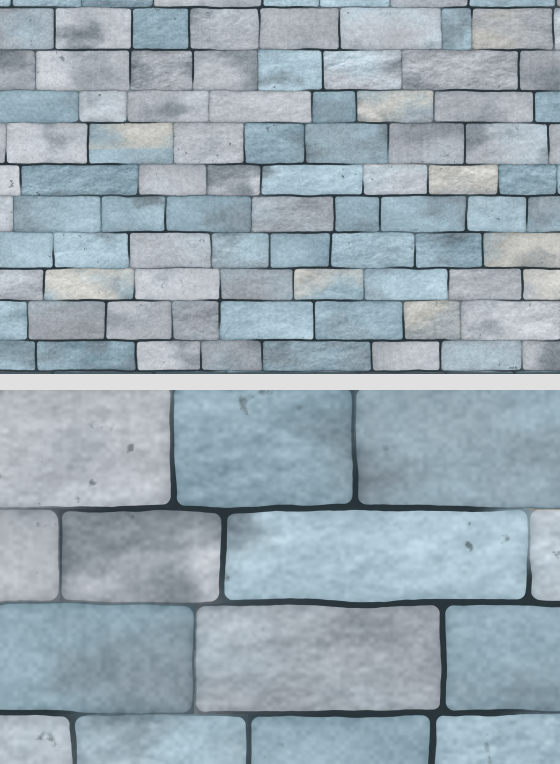
Top: the whole. Bottom: its middle third, enlarged.
Reproduce this texture procedurally as a Shadertoy shader.

```glsl
// A weathered wall of pale blue-grey stone blocks in eleven uneven courses.
// Jittered joints split each course into rounded boxes; layered noise adds
// chipped relief, stains, tints and thin, broken dark joints.

// Lengths are in canvas heights.
const int COURSES = 12;
const float COURSE_EDGE[13] = float[13](-0.09, 0.008, 0.09, 0.197, 0.283, 0.379,
    0.477, 0.561, 0.672, 0.758, 0.867, 0.980, 1.08);
const float BLOCK_WIDTH = 0.205;
const float WIDTH_JITTER = 0.62;
const float CORNER_RADIUS = 0.010;
const float JOINT_HALF_WIDTH = 0.0017;
const float JOINT_WOBBLE = 0.007;
const float RELIEF = 0.75;
const float GRAIN = 0.07;
const float WARM_SHARE = 0.13;

const vec3 STONE = vec3(0.675, 0.712, 0.738);
const vec3 BLUE_TINT = vec3(-0.060, 0.000, 0.022);
const vec3 PALE_TINT = vec3(0.028, 0.012, 0.012);
const vec3 WARM_TINT = vec3(0.055, 0.020, -0.025);
const vec3 STAIN = vec3(0.44, 0.48, 0.51);
const vec3 JOINT = vec3(0.15, 0.19, 0.21);

float hash(vec2 p) {
    return fract(sin(dot(p, vec2(127.1, 311.7))) * 43758.5453);
}

float noise(vec2 p) {
    vec2 i = floor(p), f = fract(p);
    f = f * f * (3.0 - 2.0 * f);
    return mix(mix(hash(i), hash(i + vec2(1, 0)), f.x),
               mix(hash(i + vec2(0, 1)), hash(i + vec2(1, 1)), f.x), f.y);
}

float fbm(vec2 p) {
    float sum = 0.0, amp = 0.5;
    for (int i = 0; i < 5; i++) {
        sum += amp * noise(p);
        p = mat2(1.6, 1.2, -1.2, 1.6) * p + 7.3;
        amp *= 0.5;
    }
    return sum;
}

// Rock face: soft lumps plus sharp chipped ridges.
float faceHeight(vec2 p) {
    float ridge = abs(2.0 * fbm(p * vec2(9.0, 15.0) + 31.0) - 1.0);
    return fbm(p * vec2(15.0, 25.0)) + 0.6 * ridge;
}

// Position of joint k in a course, in block widths.
float jointAt(float k, float course) {
    return k + WIDTH_JITTER * (hash(vec2(k, course * 3.7 + 1.0)) - 0.5);
}

float roundedBox(vec2 p, vec2 halfSize, float radius) {
    vec2 q = abs(p) - halfSize + radius;
    return length(max(q, 0.0)) + min(max(q.x, q.y), 0.0) - radius;
}

void mainImage(out vec4 fragColor, in vec2 fragCoord) {
    vec2 p = fragCoord / iResolution.y;
    float pixel = 1.0 / iResolution.y;

    // Uneven block outlines
    vec2 q = p + JOINT_WOBBLE * (vec2(fbm(p * 17.0), fbm(p * 17.0 + 50.0)) - 0.48);

    // Course and block under this point
    int row = 0;
    for (int i = 1; i < COURSES; i++) if (q.y > COURSE_EDGE[i]) row = i;
    float course = float(row);
    float shift = hash(vec2(course, 9.2)) + 2.0;
    float u = q.x / BLOCK_WIDTH + shift;
    float k = floor(u);
    if (u < jointAt(k, course)) k -= 1.0;
    else if (u >= jointAt(k + 1.0, course)) k += 1.0;
    vec2 low = vec2((jointAt(k, course) - shift) * BLOCK_WIDTH, COURSE_EDGE[row]);
    vec2 high = vec2((jointAt(k + 1.0, course) - shift) * BLOCK_WIDTH, COURSE_EDGE[row + 1]);
    float inset = -roundedBox(q - 0.5 * (low + high), 0.5 * (high - low), CORNER_RADIUS);

    // Character of each block
    vec2 id = vec2(k, course);
    float tone = hash(id + 11.3);
    float tintPick = hash(id + 47.9);
    float rough = mix(0.25, 1.0, pow(hash(id + 83.1), 1.5)) * mix(0.75, 1.2, p.y);
    vec2 local = p + 3.0 * vec2(hash(id + 5.5), hash(id + 6.5));

    // Tint and tone, with cloudy patches inside the block
    float cloud = fbm(local * vec2(6.0, 9.0));
    vec3 tint = mix(PALE_TINT, BLUE_TINT, smoothstep(0.3, 0.7, tintPick + 0.5 * (cloud - 0.5)));
    float warm = step(hash(id + 29.7), WARM_SHARE * (0.3 + 1.4 * p.y));
    tint = mix(tint, WARM_TINT, warm * smoothstep(0.25, 0.6, cloud));
    vec3 color = STONE + tint + 0.13 * (tone - 0.5) + 0.26 * (cloud - 0.48);

    // Dark stains, stronger on a few blocks
    float stain = smoothstep(0.50, 0.75, fbm(local * vec2(8.0, 12.0) + 19.0));
    color = mix(color, STAIN, stain * mix(0.2, 0.8, hash(id + 61.3)));
    float pits = smoothstep(0.72, 0.86, fbm(p * 60.0)) * smoothstep(0.45, 0.65, cloud);
    color = mix(color, STAIN * 0.7, 0.6 * pits);

    // Relief lit from the upper left, and fine grain
    vec2 toLight = vec2(-0.002, 0.004);
    color += RELIEF * rough * (faceHeight(local) - faceHeight(local + toLight));
    color += GRAIN * (noise(p * 230.0) - 0.5) + 0.6 * GRAIN * (noise(p * 110.0) - 0.5);

    // Worn edges, then joints that thin out where mortar fills them
    color -= 0.13 * exp(-max(inset, 0.0) / 0.005);
    float openness = smoothstep(0.22, 0.62, noise(p * vec2(8.0, 11.0) + 70.0));
    float width = JOINT_HALF_WIDTH * (0.45 + 0.9 * openness + 0.5 * noise(p * 45.0));
    float joint = 1.0 - smoothstep(width - 0.7 * pixel, width + 0.7 * pixel, inset);
    color = mix(color, JOINT, joint * mix(0.25, 0.95, openness));

    // Damp shadow along the ground
    float ground = 1.0 - smoothstep(0.002, 0.012, p.y + 0.008 * (fbm(p * 20.0) - 0.5));
    color = mix(color, JOINT * 1.4, 0.8 * ground);

    fragColor = vec4(clamp(color, 0.0, 1.0), 1.0);
}
```
